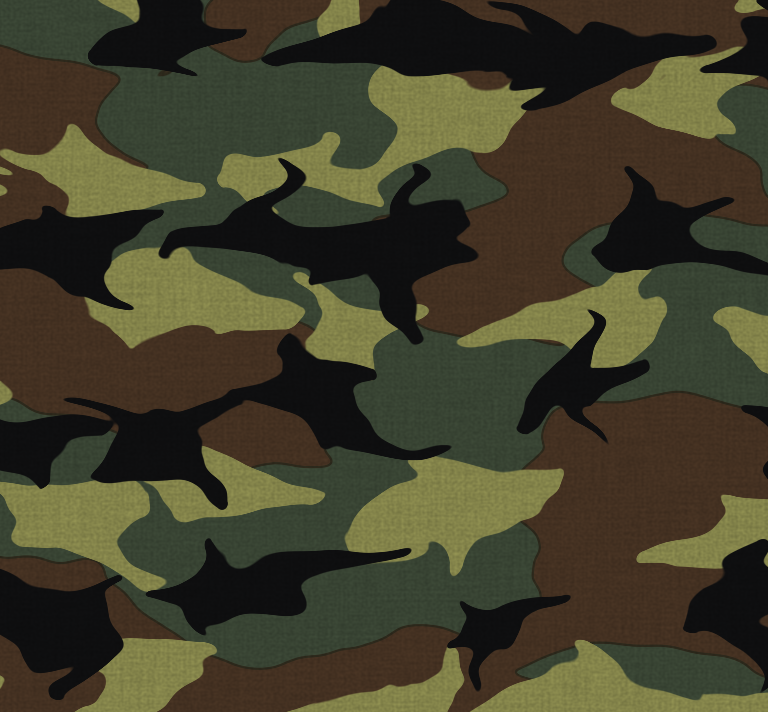
Give the GLSL for this pattern, as a WebGL 1 fragment shader.

```glsl
precision highp float;
// Woodland camouflage cloth: brown and green ground, tan patches, black branches.

uniform vec2 u_resolution;

const vec3 BROWN = vec3(0.265, 0.190, 0.130);
const vec3 GREEN = vec3(0.220, 0.265, 0.200);
const vec3 TAN   = vec3(0.515, 0.515, 0.290);
const vec3 BLACK = vec3(0.055, 0.056, 0.060);
const vec3 SEAM  = vec3(0.170, 0.155, 0.105);

const vec2 CELL = vec2(0.28, 0.25);          // spacing of scattered patches
const float SKEW = 0.5;                      // slant of the patch lattice
const vec2 ARM_LENGTH = vec2(0.07, 0.16);    // shortest and longest arm
const float ARM_FLATTEN = 0.6;               // keeps arms near horizontal
const vec2 TAN_RADII = vec2(0.036, 0.013);   // arm radius at root and tip
const vec2 BLACK_RADII = vec2(0.032, 0.009);
const float FILLET = 0.02;                   // rounding where arms join
const vec2 GROUND_SCALE = vec2(2.8, 4.4);
const float BROWN_BIAS = 0.02;               // raises the share of brown
const float SEAM_WIDTH = 0.0022;
const float WEAVE = 0.13;                    // strength of the cloth grain
const float PI = 3.14159;

vec2 hash22(vec2 p) {
  vec3 h = fract(p.xyx * vec3(0.1031, 0.1030, 0.0973));
  h += dot(h, h.yzx + 33.33);
  return fract((h.xx + h.yz) * h.zy);
}

float cornerSlope(vec2 cell, vec2 offset) {
  float angle = 2.0 * PI * hash22(cell).x;
  return dot(vec2(cos(angle), sin(angle)), offset);
}

// Gradient noise, centred on zero
float noise(vec2 p) {
  vec2 i = floor(p), f = fract(p), e = vec2(0.0, 1.0);
  vec2 u = f * f * f * (f * (f * 6.0 - 15.0) + 10.0);
  return mix(mix(cornerSlope(i, f), cornerSlope(i + e.yx, f - e.yx), u.x),
             mix(cornerSlope(i + e.xy, f - e.xy), cornerSlope(i + e.yy, f - e.yy), u.x), u.y);
}

// Bends shapes into sideways fingers with wavy edges
vec2 warp(vec2 p, float seed) {
  vec2 broad = p * vec2(5.0, 11.0) + seed;
  vec2 fine = p * vec2(14.0, 26.0) + seed;
  return p + vec2(0.11, 0.05) * vec2(noise(broad), noise(broad + 31.7))
           + vec2(0.022, 0.012) * vec2(noise(fine + 57.3), noise(fine + 83.1));
}

float smoothMin(float a, float b) {
  float h = max(FILLET - abs(a - b), 0.0) / FILLET;
  return min(a, b) - 0.25 * h * h * FILLET;
}

float taperedArm(vec2 p, vec2 arm, vec2 radii) {
  float t = clamp(dot(p, arm) / dot(arm, arm), 0.0, 1.0);
  return length(p - arm * t) - mix(radii.x, radii.y, t);
}

// Distance to one patch: four tapered arms around a loose body
float patchShape(vec2 p, vec2 id, vec2 radii) {
  float d = 1.0;
  for (int i = 0; i < 4; i++) {
    float k = float(i);
    vec2 h = hash22(id + 17.0 * k + 5.0);
    vec2 root = (hash22(id + 13.0 * k + 91.0) - 0.5) * vec2(0.09, 0.03);
    float angle = (k + 0.9 * (h.x - 0.5)) * 0.5 * PI + 0.35;
    vec2 arm = vec2(cos(angle), ARM_FLATTEN * sin(angle)) * mix(ARM_LENGTH.x, ARM_LENGTH.y, h.y);
    d = smoothMin(d, taperedArm(p - root, arm, radii));
  }
  return d;
}

// Distance to the nearest patch of a jittered, slanted lattice
float scatter(vec2 p, vec2 radii, float seed) {
  vec2 lattice = p / CELL;
  lattice.x += SKEW * lattice.y;
  vec2 home = floor(lattice);
  float d = 1.0;
  for (int y = -1; y <= 1; y++) {
    for (int x = -1; x <= 1; x++) {
      vec2 id = home + vec2(x, y);
      vec2 center = id + 0.5 + 0.4 * (hash22(id + seed) - 0.5);
      center.x -= SKEW * center.y;
      d = smoothMin(d, patchShape(p - center * CELL, id + seed, radii));
    }
  }
  return d;
}

// Positive in brown, negative in green; a wave evens out the shares
float groundField(vec2 p) {
  vec2 q = warp(p, 140.0) * GROUND_SCALE;
  q.x += 0.4 * q.y;
  float wave = sin(PI * q.x) * sin(PI * q.y);
  return noise(q + 23.4) + 0.3 * noise(2.1 * q + 67.9) + 0.28 * wave + BROWN_BIAS;
}

float groundDistance(vec2 p) {
  const vec2 STEP = vec2(0.001, 0.0);
  float f = groundField(p);
  vec2 slope = vec2(groundField(p + STEP.xy), groundField(p + STEP.yx)) - f;
  return f * STEP.x / max(length(slope), 0.0005);
}

void main() {
  vec2 p = gl_FragCoord.xy / u_resolution.x;
  float edge = 0.8 / u_resolution.x;

  // Ground with a thin dark overlap along its borders
  float ground = groundDistance(p);
  vec3 color = mix(GREEN, BROWN, smoothstep(-edge, edge, ground));
  color = mix(SEAM, color, smoothstep(0.3 * SEAM_WIDTH, SEAM_WIDTH, abs(ground)));

  // Patches printed on top; the tan lattice sits between the black one
  float tanPatch = scatter(warp(p, 210.0) + 0.5 * CELL, TAN_RADII, 320.0);
  float branch = scatter(warp(p, 270.0), BLACK_RADII, 410.0);
  color = mix(TAN, color, smoothstep(-edge, edge, tanPatch));
  color = mix(BLACK, color, smoothstep(-edge, edge, branch));

  // Cloth grain: fine weave and long threads
  float grain = noise(p * vec2(230.0, 260.0)) + 0.5 * noise(p * vec2(14.0, 240.0))
              + 0.5 * noise(p * vec2(240.0, 14.0));
  gl_FragColor = vec4(color * (1.0 + WEAVE * grain), 1.0);
}
```
